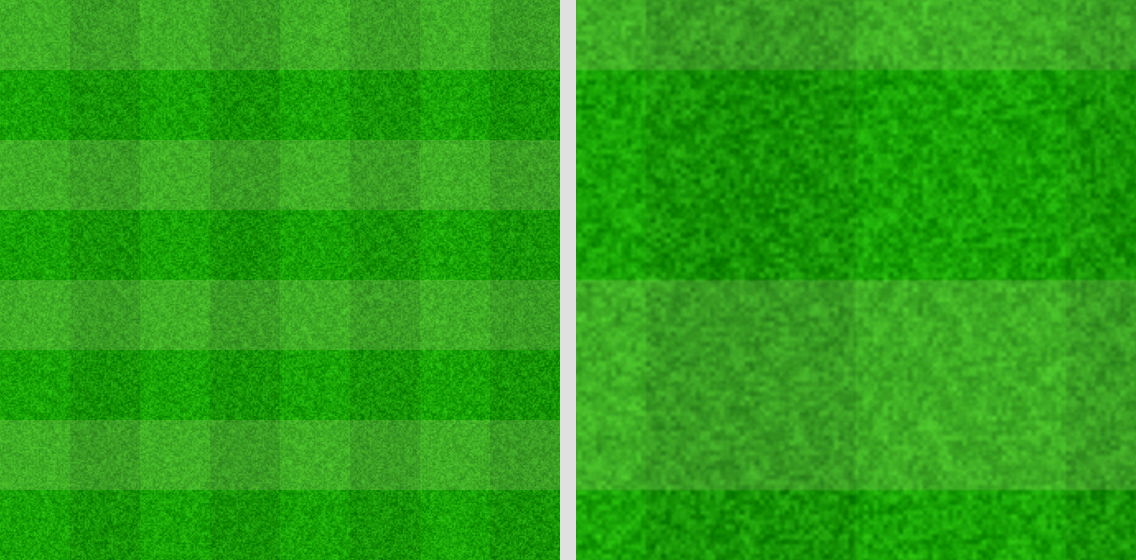
Left, the full canvas; right, a detail of the centre.
This texture is drawn by a WebGL 2 fragment shader. Its source:

```glsl
#version 300 es
precision highp float;
// Mown lawn: crossing light and dark green bands with fine grass grain, tiling on all sides.

#define REPEATS 4.0        // band pairs across and down
#define EDGE 0.004         // half width of the band edges, in repeats
#define LUSH vec3(0.095, 0.635, 0.022)
#define PALE vec3(0.245, 0.680, 0.142)
#define SHADE vec3(0.91, 0.905, 0.95)  // darkening of every second column
#define GRAIN_TINT vec3(0.185, 0.32, 0.105)
#define GRAIN_CELLS 340.0  // whole number of grass tufts per side
#define BLADE_CELLS 512.0  // whole number of finer blades per side
#define CLUMP_CELLS 170.0  // whole number of broad clumps evened out per side
#define PALE_GRAIN 0.85    // grain contrast left on the pale rows

uniform vec2 u_resolution;
out vec4 outColor;

float hash(vec2 p) {
    return fract(sin(dot(p, vec2(12.9898, 78.233))) * 43758.5453);
}

// Value noise centred on zero, whose lattice wraps at the canvas edges
float tileNoise(vec2 uv, float cells, float seed) {
    vec2 p = uv * cells;
    vec2 i = floor(p);
    vec2 f = fract(p);
    f = f * f * (3.0 - 2.0 * f);
    vec2 a = mod(i, cells) + seed;
    vec2 b = mod(i + 1.0, cells) + seed;
    return mix(mix(hash(a), hash(vec2(b.x, a.y)), f.x),
               mix(hash(vec2(a.x, b.y)), hash(b), f.x), f.y) - 0.5;
}

// 1 on the first half of each repeat, 0 on the second
float band(float x) {
    float d = abs(fract(x * REPEATS + 0.25) - 0.5);
    return 1.0 - smoothstep(0.25 - EDGE, 0.25 + EDGE, d);
}

void main() {
    vec2 uv = gl_FragCoord.xy / u_resolution;

    // Crossing mowing bands
    float lushRow = band(uv.y);
    float brightColumn = band(uv.x);
    vec3 color = mix(PALE, LUSH, lushRow);
    color *= mix(SHADE, vec3(1.0), brightColumn);

    // Even grass grain: fine tufts and blades, less the broad clumps
    float grain = 0.6 * tileNoise(uv, GRAIN_CELLS, 3.0)
                + 0.2 * tileNoise(uv, BLADE_CELLS, 17.0)
                - 0.3 * tileNoise(uv, CLUMP_CELLS, 41.0);
    color += grain * GRAIN_TINT * mix(PALE_GRAIN, 1.0, lushRow);

    outColor = vec4(clamp(color, 0.0, 1.0), 1.0);
}
```
